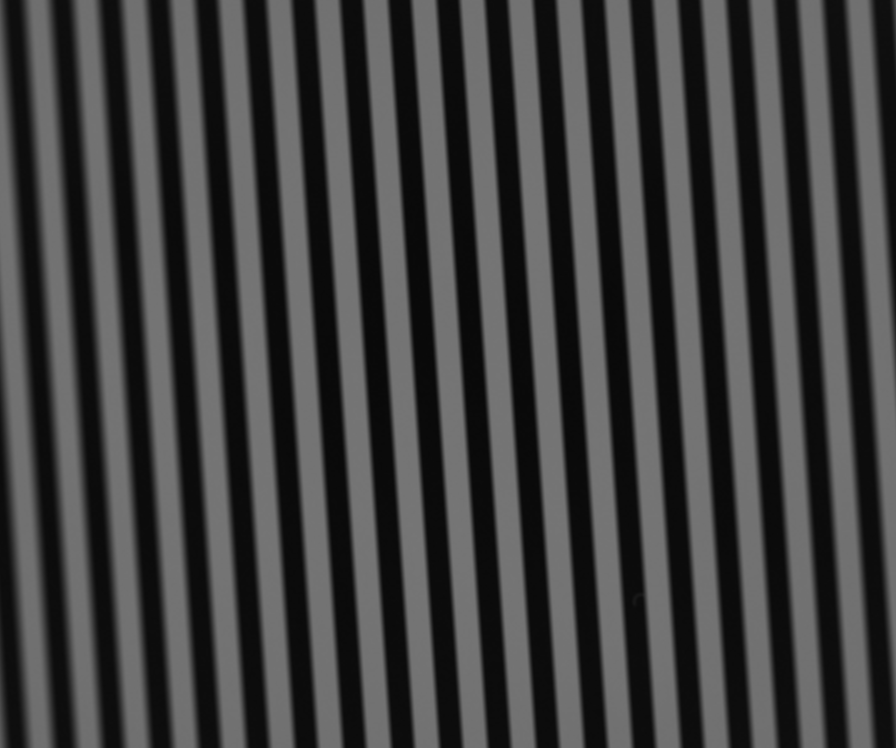
This pattern is drawn by a Shadertoy shader. Its source:

```glsl
float hash(vec2 p) {
    return fract(sin(dot(p, vec2(127.1, 311.7))) * 43758.55);
}

float valueNoise(vec2 p) {
    vec2 cell = floor(p), f = fract(p);
    f = f * f * (3.0 - 2.0 * f);
    return mix(mix(hash(cell), hash(cell + vec2(1, 0)), f.x),
               mix(hash(cell + vec2(0, 1)), hash(cell + vec2(1, 1)), f.x), f.y);
}

// Faint crescent left by a speck of dust
float dustArc(vec2 p) {
    float ring = smoothstep(0.005, 0.0, abs(length(p) - 0.009));
    return ring * smoothstep(-0.004, 0.008, p.y - p.x);
}

void mainImage(out vec4 fragColor, in vec2 fragCoord) {
    vec2 uv = fragCoord / iResolution.y;
    vec2 centered = fragCoord / iResolution.xy - 0.5;

    // Slanted stripes: distance from the dark centre line, in periods
    float across = (uv.x - 0.0685 * (1.0 - uv.y) - 0.4055) * 15.49;
    float dist = abs(fract(across + 0.5) - 0.5);

    // Defocus grows toward the sides, most of all at the left
    float blur = 0.075 + 0.22 * centered.x * centered.x
               + 0.05 * smoothstep(0.0, -0.5, centered.x);
    blur = max(blur, 15.49 / iResolution.y);
    float light = smoothstep(0.243 - blur, 0.243 + blur, dist);

    // Uneven illumination and haze
    float falloff = dot(centered, centered);
    float mottling = valueNoise(uv * 7.0) - 0.5;
    float bright = 0.458 - 0.05 * falloff + 0.008 * mottling;
    float dark = 0.038 + 0.04 * falloff + 0.006 * mottling;
    float shade = mix(dark, bright, light);

    shade += 0.045 * dustArc(uv - vec2(0.857, 0.196)) * (1.0 - light);
    shade += 0.006 * (valueNoise(uv * 300.0) - 0.5);
    fragColor = vec4(vec3(shade), 1.0);
}
```
